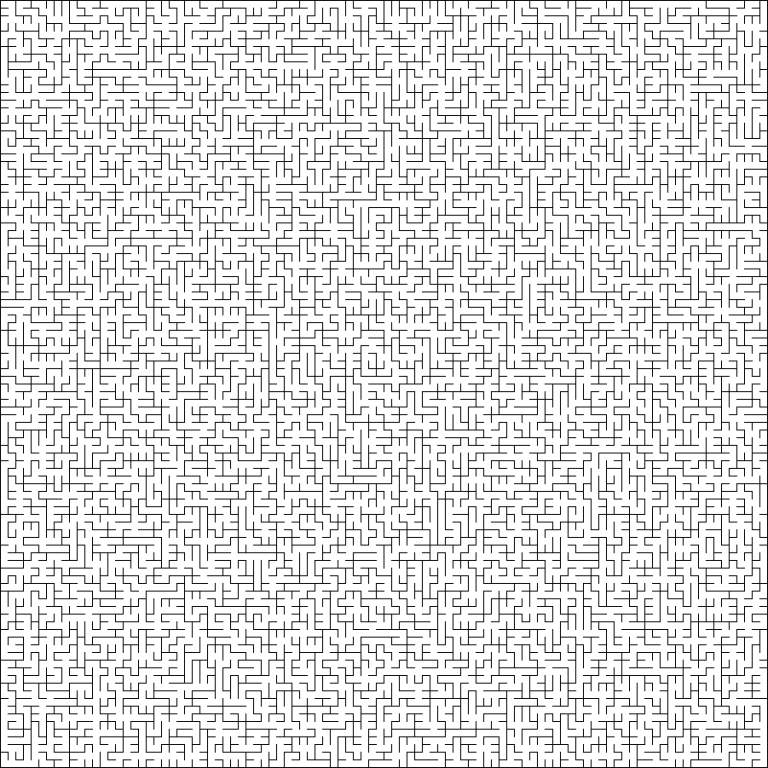
Write a WebGL 2 fragment shader that draws this pattern.

```glsl
#version 300 es
precision highp float;
precision highp int;
// Draws a dense square maze of thin black walls on white, grown as a random spanning tree.

uniform vec2 u_resolution;
out vec4 outColor;

const int CELLS = 100;         // cells along each side
const int WINDOW = 14;         // vertices along each side of the local search
const float WALL = 0.0012;     // wall thickness in canvas units

uint hash(uvec3 k) {
    uint h = k.x * 1664525u + k.y * 22695477u + k.z * 69069u + 1013u;
    h = (h ^ (h >> 16)) * 2146121005u;
    h = (h ^ (h >> 15)) * 2221713035u;
    return h ^ (h >> 16);
}

// Random weight of the edge leaving v along axis 0 (right) or 1 (up); zero on the border and beyond.
uint edgeWeight(ivec2 v, int axis) {
    int along = v[axis];
    int across = v[1 - axis];
    if (across <= 0 || across >= CELLS || along < 0 || along >= CELLS) return 0u;
    return hash(uvec3(v, axis)) | 1u;
}

// An edge is a wall unless lighter edges already join its two ends nearby.
bool isWall(ivec2 v, int axis) {
    uint weight = edgeWeight(v, axis);
    if (weight == 0u) return true;

    // One bit per vertex: its links to the right and up, and whether it is reached
    uint right[WINDOW];
    uint up[WINDOW];
    uint reached[WINDOW];
    int start = WINDOW / 2 - 1;
    for (int y = 0; y < WINDOW; y++) {
        right[y] = 0u;
        up[y] = 0u;
        reached[y] = y == start ? 1u << start : 0u;
        for (int x = 0; x < WINDOW; x++) {
            ivec2 vertex = v - start + ivec2(x, y);
            if (edgeWeight(vertex, 0) < weight) right[y] |= 1u << x;
            if (edgeWeight(vertex, 1) < weight) up[y] |= 1u << x;
        }
    }

    // Flood from the start until the far end is reached or nothing changes
    int endRow = start + axis;
    uint endBit = 1u << (start + 1 - axis);
    for (int pass = 0; pass < 40; pass++) {
        bool changed = false;
        for (int y = 0; y < WINDOW; y++) {
            uint row = reached[y];
            if (y > 0) row |= reached[y - 1] & up[y - 1];
            if (y < WINDOW - 1) row |= reached[y + 1] & up[y];
            for (int i = 0; i < 3; i++) {
                row |= ((row & right[y]) << 1) | ((row >> 1) & right[y]);
            }
            changed = changed || row != reached[y];
            reached[y] = row;
        }
        if ((reached[endRow] & endBit) != 0u) return false;
        if (!changed) break;
    }
    return true;
}

// Share of a pixel at p that the box from low to high covers.
float boxCoverage(vec2 p, vec2 low, vec2 high, vec2 pixel) {
    vec2 overlap = min(p + 0.5 * pixel, high) - max(p - 0.5 * pixel, low);
    overlap = clamp(overlap / pixel, 0.0, 1.0);
    return overlap.x * overlap.y;
}

void main() {
    // Grid coordinates, inset so that the border walls lie fully inside
    float scale = float(CELLS) / (1.0 - WALL);
    vec2 grid = (gl_FragCoord.xy / u_resolution - 0.5 * WALL) * scale;
    vec2 pixel = scale / u_resolution;
    float halfWall = 0.5 * WALL * scale;

    // Every vertex carries at least one wall, so its joint is always inked
    vec2 nearest = floor(grid + 0.5);
    vec2 p = grid - nearest;
    float ink = boxCoverage(p, vec2(-halfWall), vec2(halfWall), pixel);

    // Four arms around the vertex, tested only where they touch the pixel
    for (int arm = 0; arm < 4; arm++) {
        int axis = arm & 1;
        bool backward = arm > 1;
        vec2 low = vec2(-halfWall);
        vec2 high = vec2(halfWall);
        low[axis] = backward ? -1.0 : halfWall;
        high[axis] = backward ? -halfWall : 1.0;
        float cover = boxCoverage(p, low, high, pixel);
        if (cover > 0.0) {
            ivec2 origin = ivec2(nearest);
            if (backward) origin[axis] -= 1;
            if (isWall(origin, axis)) ink += cover;
        }
    }

    outColor = vec4(vec3(1.0 - min(ink, 1.0)), 1.0);
}
```
